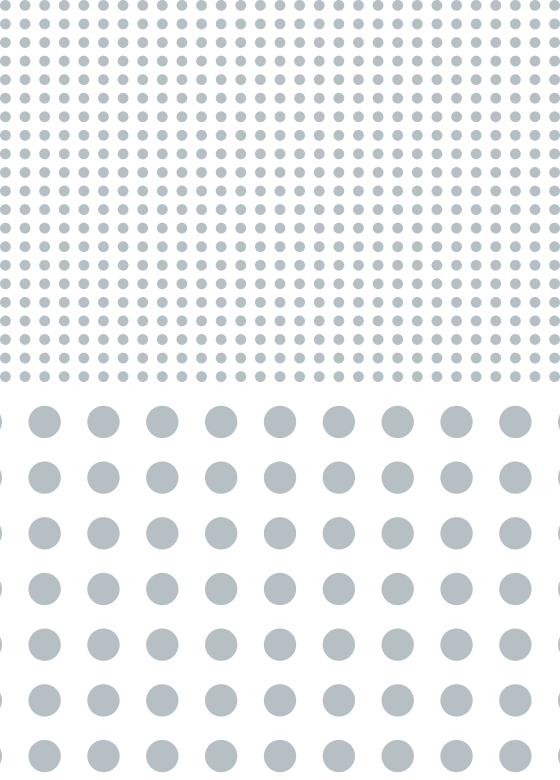
Top: the whole. Bottom: its middle third, enlarged.
A Shadertoy shader for this pattern:

```glsl
const vec2 DOT_COUNT = vec2(29.0, 21.0);   // columns, rows
const float DOT_RADIUS = 0.0141;           // in canvas heights
const vec3 PAPER_COLOR = vec3(1.0);
const vec3 DOT_COLOR = vec3(0.71, 0.75, 0.77);

// Signed distance to the nearest dot; the outer dots touch the canvas edges
float dotGridDistance(vec2 p, vec2 canvas) {
    vec2 pitch = (canvas - 2.0 * DOT_RADIUS) / (DOT_COUNT - 1.0);
    vec2 fromFirst = p - DOT_RADIUS;
    vec2 cell = clamp(floor(fromFirst / pitch + 0.5), vec2(0.0), DOT_COUNT - 1.0);
    return length(fromFirst - cell * pitch) - DOT_RADIUS;
}

void mainImage(out vec4 fragColor, in vec2 fragCoord) {
    vec2 canvas = iResolution.xy / iResolution.y;
    vec2 p = fragCoord / iResolution.y;
    float pixel = 1.0 / iResolution.y;

    // Edge smoothed across one pixel
    float coverage = clamp(0.5 - dotGridDistance(p, canvas) / pixel, 0.0, 1.0);
    fragColor = vec4(mix(PAPER_COLOR, DOT_COLOR, coverage), 1.0);
}
```
